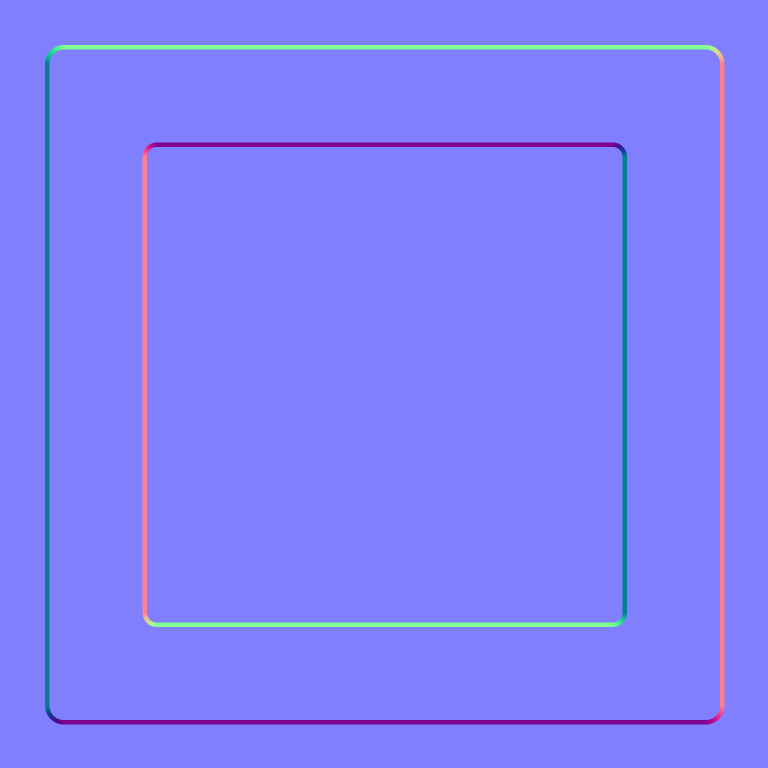
Reproduce this texture map procedurally as a WebGL 2 fragment shader.

```glsl
#version 300 es
precision highp float;

uniform vec2 u_resolution;
out vec4 fragColor;

const vec2 FRAME_CENTER = vec2(0.50098, 0.49902);
const float BEVEL_WIDTH = 0.00586;
const float BEVEL_LIFT = 0.14;

// Signed distance to a rounded square
float roundedSquare(vec2 p, float halfSize, float radius) {
    vec2 q = abs(p) - halfSize + radius;
    return length(max(q, 0.0)) + min(max(q.x, q.y), 0.0) - radius;
}

// Outward direction along the rim of a rounded square
vec2 rimDirection(vec2 p, float halfSize, float radius) {
    vec2 q = max(abs(p) - halfSize + radius, 0.0);
    return sign(p) * q / max(length(q), 1e-5);
}

// Coverage of a stroke centred on the zero distance
float strokeMask(float dist, float width, float pixel) {
    return clamp(0.5 + (0.5 * width - abs(dist)) / pixel, 0.0, 1.0);
}

// Pack a unit normal into colour
vec3 encodeNormal(vec3 normal) {
    return 0.5 + 0.5 * normal;
}

// Lay a bevelled rim over a base; facing is 1 outward, -1 inward
vec3 addBevel(vec3 base, vec2 p, float halfSize, float radius, float facing, float pixel) {
    vec2 slope = facing * rimDirection(p, halfSize, radius);
    vec3 normal = normalize(vec3(slope, BEVEL_LIFT));
    float mask = strokeMask(roundedSquare(p, halfSize, radius), BEVEL_WIDTH, pixel);
    return mix(base, encodeNormal(normal), mask);
}

void main() {
    float pixel = 1.0 / min(u_resolution.x, u_resolution.y);
    vec2 p = (gl_FragCoord.xy - 0.5 * u_resolution) * pixel + 0.5 - FRAME_CENTER;

    // Flat surface, then the outer and inner edges of the raised frame
    vec3 color = encodeNormal(vec3(0.0, 0.0, 1.0));
    color = addBevel(color, p, 0.43945, 0.0215, 1.0, pixel);
    color = addBevel(color, p, 0.3125, 0.0156, -1.0, pixel);

    fragColor = vec4(color, 1.0);
}
```
